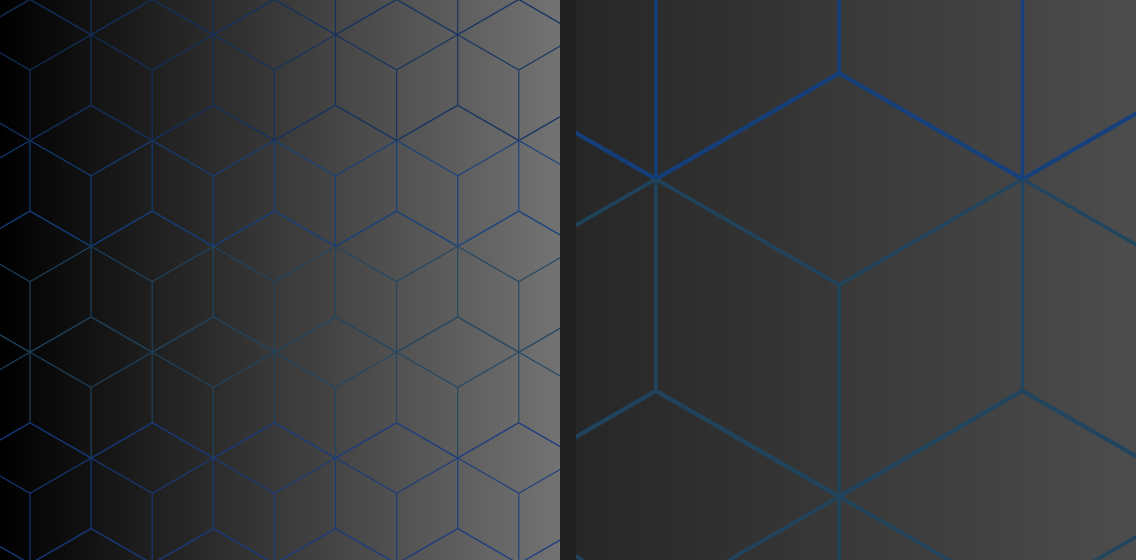
Left, the full canvas; right, a detail of the centre.
Reproduce this pattern procedurally as a Shadertoy shader.

```glsl
#define RADIUS 0.12598
#define OFFSET vec2(0.0536, 0.0620)
#define LINE_WIDTH 0.0021
#define SHARED_GAIN 1.2
#define LINE_OPACITY 0.93
#define BRIGHT_END 0.45
#define NAVY vec3(0.07, 0.19, 0.38)
#define BLUE vec3(0.07, 0.25, 0.50)
#define TEAL vec3(0.12, 0.27, 0.38)
#define INDIGO vec3(0.09, 0.23, 0.50)

const float HALF_HEX = 0.8660254;

// Offset from the nearest centre of a unit hexagon grid
vec2 hexLocal(vec2 p) {
    vec2 cell = vec2(2.0 * HALF_HEX, 3.0);
    vec2 a = mod(p + 0.5 * cell, cell) - 0.5 * cell;
    vec2 b = mod(p, cell) - 0.5 * cell;
    return dot(a, a) < dot(b, b) ? a : b;
}

float segmentDistance(vec2 p, vec2 end) {
    return length(p - end * clamp(dot(p, end) / dot(end, end), 0.0, 1.0));
}

// Line colour for each strip of cubes, counted from the top
vec3 stripColor(float strip, bool shared) {
    if (strip < 1.0) return NAVY;
    if (strip < 2.0) return BLUE;
    if (strip < 3.0 || (strip < 4.0 && !shared)) return TEAL;
    return INDIGO;
}

void mainImage(out vec4 fragColor, in vec2 fragCoord) {
    vec2 uv = fragCoord / iResolution.y;
    vec2 p = (vec2(uv.x, 1.0 - uv.y) - OFFSET) / RADIUS;

    // Mirrored hexagon, y pointing down
    vec2 h = hexLocal(p - vec2(0.0, 0.5));
    h.x = abs(h.x);

    // Outline and the three inner edges of a cube
    float slope = HALF_HEX - dot(vec2(h.x, abs(h.y)), vec2(0.5, HALF_HEX));
    float side = HALF_HEX - h.x;
    float spokes = min(segmentDistance(h, vec2(0.0, 1.0)),
                       segmentDistance(h, vec2(HALF_HEX, -0.5)));
    float upright = min(side, spokes);
    bool shared = slope < upright;

    // Edges shared by two rows are slightly heavier
    float halfWidth = 0.5 * LINE_WIDTH * (shared ? SHARED_GAIN : 1.0);
    float dist = min(slope, upright) * RADIUS;
    float coverage = clamp((halfWidth - dist) * iResolution.y + 0.5, 0.0, 1.0);

    // Lines over a horizontal grey gradient
    vec3 color = vec3(BRIGHT_END * fragCoord.x / iResolution.x);
    vec3 lineColor = stripColor(floor(p.y / 1.5), shared);
    color = mix(color, lineColor, coverage * LINE_OPACITY);
    fragColor = vec4(color, 1.0);
}
```
